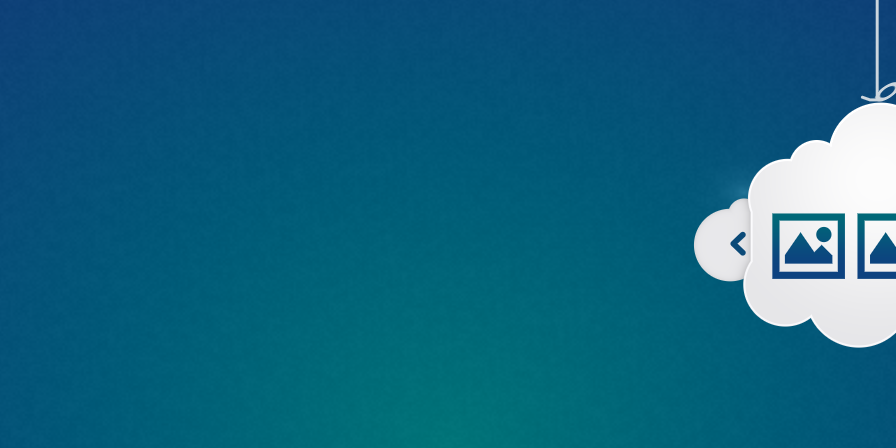
A WebGL 1 fragment shader for this background:

```glsl
precision highp float;
// A paper cloud hanging from a string at the right of a grainy teal to navy glow.
// The cloud is a union of circles and boxes; the symbols on it are distance shapes.
// Lengths are in canvas heights, with the origin at the lower left.
uniform vec2 u_resolution;

float hash(vec2 p) {
  return fract(sin(dot(p, vec2(127.1, 311.7))) * 43758.545);
}

float noise(vec2 p) {
  vec2 i = floor(p), f = fract(p);
  f = f * f * (3.0 - 2.0 * f);
  return mix(mix(hash(i), hash(i + vec2(1.0, 0.0)), f.x),
             mix(hash(i + vec2(0.0, 1.0)), hash(i + 1.0), f.x), f.y);
}

// Antialiased fill of a signed distance
float fill(float d) {
  return clamp(0.5 - d * u_resolution.y, 0.0, 1.0);
}

float circle(vec2 p, vec2 center, float radius) {
  return length(p - center) - radius;
}

float box(vec2 p, vec2 halfSize) {
  vec2 q = abs(p) - halfSize;
  return length(max(q, 0.0)) + min(max(q.x, q.y), 0.0);
}

float segment(vec2 p, vec2 a, vec2 b) {
  vec2 ab = b - a;
  return length(p - a - ab * clamp(dot(p - a, ab) / dot(ab, ab), 0.0, 1.0));
}

float cloudBody(vec2 p) {
  float d = circle(p, vec2(1.966, 0.654), 0.117);
  d = min(d, circle(p, vec2(1.823, 0.625), 0.0625));
  d = min(d, circle(p, vec2(1.758, 0.557), 0.0885));
  d = min(d, circle(p, vec2(1.753, 0.365), 0.094));
  d = min(d, circle(p, vec2(1.917, 0.344), 0.12));
  d = min(d, box(p - vec2(1.9, 0.46), vec2(0.225, 0.09)));
  return min(d, box(p - vec2(1.92, 0.5), vec2(0.13, 0.15)));
}

float sideLobe(vec2 p) {
  return min(circle(p, vec2(1.63, 0.453), 0.081),
             circle(p, vec2(1.661, 0.521), 0.036));
}

// Framed landscape symbol, centred on zero
float landscapeIcon(vec2 p) {
  float frame = max(box(p, vec2(0.081, 0.073)), -box(p, vec2(0.065, 0.057)));
  float leftPeak = (p.y - 0.031 + 1.45 * abs(p.x + 0.018)) / 1.76;
  float rightPeak = (p.y - 0.003 + abs(p.x - 0.029)) / 1.41;
  float hills = max(min(leftPeak, rightPeak), max(-0.039 - p.y, abs(p.x) - 0.053));
  return min(min(frame, hills), circle(p, vec2(0.034, 0.026), 0.017));
}

float stringAndKnot(vec2 p) {
  float d = segment(p, vec2(1.958, 0.778), vec2(1.958, 1.1));
  d = min(d, segment(p, vec2(1.925, 0.783), vec2(1.942, 0.777)));
  d = min(d, segment(p, vec2(1.942, 0.777), vec2(1.968, 0.777)));
  vec2 q = mat2(0.82, -0.57, 0.57, 0.82) * (p - vec2(1.981, 0.795));
  float loopRing = abs(length(q / vec2(0.026, 0.011)) - 1.0) * 0.013;
  return min(d, loopRing) - 0.0033;
}

void main() {
  vec2 p = gl_FragCoord.xy / u_resolution.y;

  // Glow rising from the lower edge, with fine grain
  float d = length((p - vec2(1.0, 0.0)) * vec2(0.8, 1.0));
  vec3 color = vec3(0.055 * smoothstep(0.55, 1.35, d), 0.455 - 0.16 * d, 0.47);
  color += 0.016 * (noise(p * 190.0) - 0.5) + 0.01 * (noise(p * 60.0) - 0.5);

  // String and a faint halo behind the cloud
  float body = cloudBody(p);
  float lobe = sideLobe(p);
  color += 0.12 * exp(-length((p - vec2(1.66, 0.57)) * vec2(1.0, 1.3)) * 28.0);
  color = mix(color, vec3(0.8, 0.84, 0.87), fill(stringAndKnot(p)));

  // Side lobe, shaded where the body overlaps it
  vec3 lobeColor = vec3(0.91, 0.91, 0.92) - 0.12 * exp(-max(body, 0.0) * 110.0);
  lobeColor -= 0.07 * exp(-abs(lobe) * 200.0);
  color = mix(color, lobeColor, fill(lobe));

  // Body with a soft highlight and a bright rim
  float light = smoothstep(0.4, 0.0, length(p - vec2(1.96, 0.6)));
  vec3 bodyColor = mix(vec3(0.9, 0.9, 0.91), vec3(0.99), light);
  bodyColor += 0.07 * fill(abs(body + 0.003) - 0.002);
  color = mix(color, bodyColor, fill(body));

  // Arrow and repeated symbols share one vertical gradient
  vec3 ink = mix(vec3(0.05, 0.26, 0.5), vec3(0.0, 0.41, 0.47),
                 smoothstep(0.4, 0.53, p.y));
  vec2 arrow = vec2(p.x - 1.637, abs(p.y - 0.456));
  color = mix(color, vec3(0.04, 0.29, 0.47),
              fill(segment(arrow, vec2(0.0), vec2(0.021, 0.02)) - 0.0065));
  vec2 cell = vec2(mod(p.x - 1.71, 0.19) - 0.095, p.y - 0.4505);
  color = mix(color, ink, fill(landscapeIcon(cell)) * step(1.71, p.x));

  gl_FragColor = vec4(color, 1.0);
}
```
